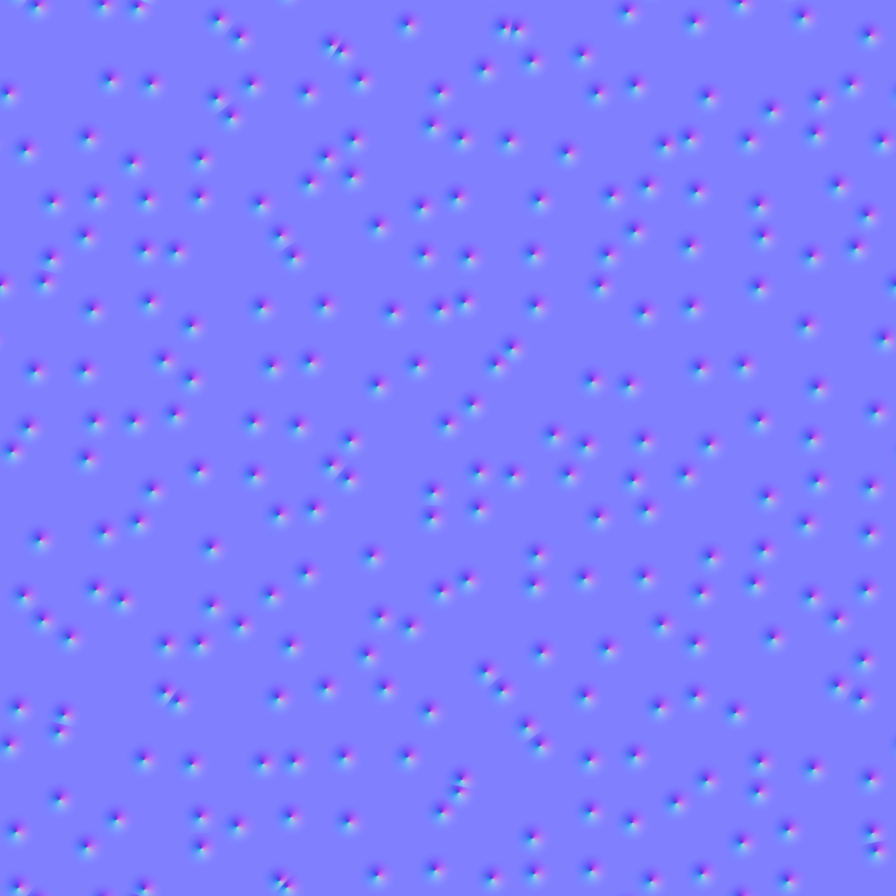
Give the GLSL for this texture map, as a Shadertoy shader.

```glsl
// Tangent-space normal map of small pointed bumps on a flat sheet.
// One bump sits in each cell of a jittered, tiling grid; the nearest bump
// decides the slope, which is steepest at the tip and fades to flat.

const float CELLS = 16.0;                   // bumps along one side
const float BUMP_RADIUS = 0.37;             // in cells
const float TIP_TILT = 0.82;                // sideways normal at the tip
const vec2 CELL_CENTRE = vec2(0.54, 0.46);
const float JITTER = 0.49;                  // largest offset, in cells

// Two random values in 0..1 from a cell index, without sine.
vec2 hash22(vec2 p) {
    vec3 q = fract(p.xyx * vec3(0.1031, 0.1030, 0.0973));
    q += dot(q, q.yzx + 33.33);
    return fract((q.xx + q.yz) * q.zy);
}

// Bump position inside a cell, gathered towards the cell centre.
vec2 bumpPosition(vec2 cell, float period) {
    vec2 u = 2.0 * hash22(mod(cell, period) + 7.0) - 1.0;
    return CELL_CENTRE + JITTER * u * sqrt(abs(u));
}

// Offsets from p to its nearest (xy) and second nearest (zw) bump.
vec4 nearestTwo(vec2 p, float period) {
    vec2 cell = floor(p);
    vec2 first = vec2(9.0);
    vec2 second = vec2(9.0);
    for (int j = -1; j <= 1; j++) {
        for (int i = -1; i <= 1; i++) {
            vec2 c = cell + vec2(i, j);
            vec2 d = p - c - bumpPosition(c, period);
            if (dot(d, d) < dot(first, first)) {
                second = first;
                first = d;
            } else if (dot(d, d) < dot(second, second)) {
                second = d;
            }
        }
    }
    return vec4(first, second);
}

// Sideways part of the normal at offset d from a bump's tip.
vec2 bumpTilt(vec2 d, float radius, float tipTilt, float soft) {
    float fade = max(1.0 - length(d) / radius, 0.0);
    return tipTilt * fade * fade * d / sqrt(dot(d, d) + soft * soft);
}

// Packs a normal into colour, with green pointing down the canvas.
vec3 encodeNormal(vec2 tilt) {
    float z = sqrt(max(1.0 - dot(tilt, tilt), 0.0));
    return 0.5 + 0.5 * vec3(tilt.x, -tilt.y, z);
}

void mainImage(out vec4 fragColor, in vec2 fragCoord) {
    vec2 p = CELLS * fragCoord / iResolution.y;
    float pixel = CELLS / iResolution.y;

    vec4 near = nearestTwo(p, CELLS);
    vec2 tiltA = bumpTilt(near.xy, BUMP_RADIUS, TIP_TILT, 0.6 * pixel);
    vec2 tiltB = bumpTilt(near.zw, BUMP_RADIUS, TIP_TILT, 0.6 * pixel);

    // Soften the seam where two bumps meet.
    float gap = length(near.zw) - length(near.xy);
    float blend = 0.5 * (1.0 - smoothstep(0.0, 1.5 * pixel, gap));

    fragColor = vec4(encodeNormal(mix(tiltA, tiltB, blend)), 1.0);
}
```
